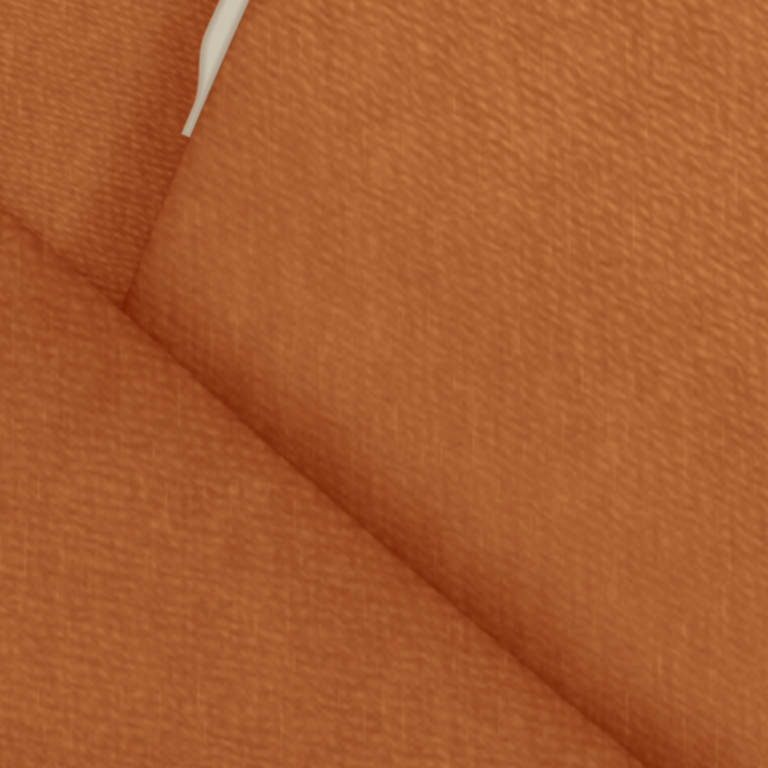
Give the GLSL for this texture, as a Shadertoy shader.

```glsl
float hash(vec2 cell) {
    vec3 p = fract(cell.xyx * vec3(0.1031, 0.1030, 0.0973));
    p += dot(p, p.yzx + 33.33);
    return fract((p.x + p.y) * p.z);
}

float noise(vec2 p) {
    vec2 cell = floor(p), f = fract(p);
    f = f * f * (3.0 - 2.0 * f);
    return mix(mix(hash(cell), hash(cell + vec2(1, 0)), f.x),
               mix(hash(cell + vec2(0, 1)), hash(cell + vec2(1, 1)), f.x), f.y);
}

float fbm(vec2 p) {
    float sum = 0.0, gain = 0.5;
    for (int i = 0; i < 4; i++) {
        sum += gain * noise(p);
        p = mat2(1.6, 1.2, -1.2, 1.6) * p + 7.3;
        gain *= 0.5;
    }
    return sum;
}

// Signed twill relief: slanted stitches with uneven yarn thickness
float weave(vec2 p, float slant, vec2 density) {
    vec2 along = vec2(cos(slant), sin(slant));
    vec2 q = vec2(dot(p, along), dot(p, vec2(-along.y, along.x))) * density;
    q += 0.5 * (vec2(noise(p * 42.0), noise(p * 42.0 + 19.0)) - 0.5);
    float rows = cos(6.2832 * q.y);
    float stitches = cos(6.2832 * (q.x + 0.5 * q.y));
    float yarn = noise(q * vec2(1.3, 2.2)) - 0.5;
    return 0.42 * rows + 0.22 * stitches + 0.3 * rows * stitches + 1.1 * yarn;
}

void mainImage(out vec4 fragColor, in vec2 fragCoord) {
    vec2 uv = fragCoord / iResolution.xy;
    float pixel = 1.0 / iResolution.y;

    // Signed distances to the long seam and the gap between the back cushions
    float sag = 0.01 * sin(clamp((uv.x - 0.16) / 0.67, 0.0, 1.0) * 3.1416);
    float seam = (uv.y - 0.596 + 0.87 * (uv.x - 0.159) + sag) * 0.754;
    seam += 0.002 * (noise(uv * 16.0) - 0.5);
    float rise = uv.y - 0.61;
    float side = (uv.x - 0.163 - 0.38 * rise - 0.09 * rise * rise) * 0.92;

    float backMask = smoothstep(-0.002 - pixel, 0.002 + pixel, seam);
    float rightMask = smoothstep(-0.002 - pixel, 0.002 + pixel, side);

    // Large back cushion, rounded into the seam
    float above = max(seam, 0.0);
    float rightTone = 0.62 - 0.40 * exp(-above * above / 0.0052) - 0.12 * exp(-above / 0.022);
    rightTone += 0.11 * smoothstep(0.2, 0.75, seam);
    rightTone -= 0.16 * exp(-max(side, 0.0) / 0.035);
    float rightGrain = mix(0.075, 0.17, smoothstep(0.12, 0.6, seam));
    rightTone += rightGrain * weave(uv, -0.52, vec2(38.0, 67.0));

    // Small back cushion, turning away toward the gap
    float leftTone = 0.60 - 0.30 * smoothstep(-0.13, -0.035, side);
    leftTone -= 0.20 * exp(-above / 0.025);
    leftTone += 0.13 * weave(uv, -0.3, vec2(58.0, 92.0));

    // Seat cushion
    float below = max(-seam, 0.0);
    float seatTone = 0.56 - 0.19 * exp(-below / 0.075) - 0.06 * exp(-below / 0.015);
    seatTone -= 0.08 * exp(-dot(uv - vec2(0.14, 0.55), uv - vec2(0.14, 0.55)) / 0.018);
    seatTone += 0.11 * weave(uv, -0.24, vec2(46.0, 59.0));

    float tone = mix(seatTone, mix(leftTone, rightTone, rightMask), backMask);

    // Creases, broad mottling, fibre grain and vertical slubs
    tone -= 0.13 * exp(-abs(seam) / 0.005);
    tone -= 0.17 * backMask * exp(-abs(side) / 0.007);
    tone += 0.12 * (fbm(uv * 9.0) - 0.47);
    tone += 0.10 * (noise(uv * 190.0) - 0.5);
    tone += 0.09 * (noise(uv * vec2(150.0, 14.0)) - 0.5);
    float slub = smoothstep(0.78, 0.98, noise(uv * vec2(120.0, 22.0) + 51.0));
    tone += 0.09 * slub;

    vec3 color = mix(vec3(0.50, 0.18, 0.05), vec3(0.78, 0.50, 0.29), clamp(tone, -0.12, 1.12));

    // Pale opening tapering downward between the cushions
    float gapWidth = 0.012 + 0.024 * smoothstep(0.86, 0.96, uv.y);
    float gap = max(abs(side + 0.5 * gapWidth) - 0.5 * gapWidth, 0.824 - 0.4 * (uv.x - 0.24) - uv.y);
    vec3 wall = mix(vec3(0.70, 0.64, 0.56), vec3(0.80, 0.76, 0.69), smoothstep(-0.002, -0.012, gap));
    color = mix(wall, color, smoothstep(-0.001 - pixel, 0.001 + pixel, gap));

    fragColor = vec4(color, 1.0);
}
```
